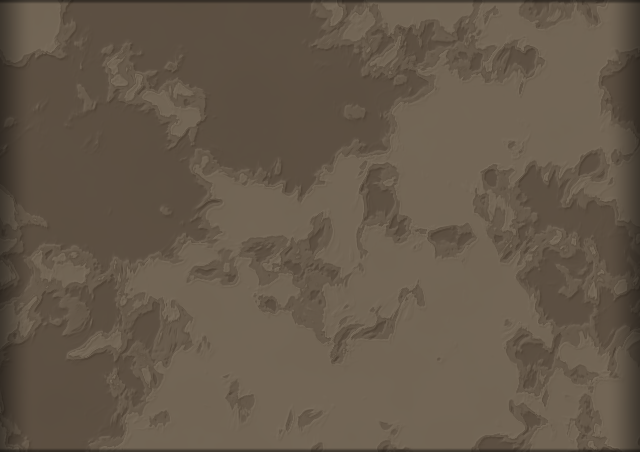
Write a Shadertoy shader that draws this texture.

```glsl
const vec3 LIGHT_PLATE = vec3(0.445, 0.395, 0.332);
const vec3 MID_CRUST   = vec3(0.402, 0.352, 0.294);
const vec3 DARK_BASE   = vec3(0.360, 0.310, 0.257);
const float LIGHT_LEVEL = 0.532;
const float DARK_LEVEL  = 0.447;
const float EDGE_SOFT   = 0.019;
const float PATCH_SCALE = 4.6;
const float FLAKE_SCALE = 13.0;
const float GRAIN_SCALE = 52.0;
const float FLAKE_WEIGHT = 0.42;
const float GRAIN_WEIGHT = 0.09;
const float CRUST_GRAIN  = 0.24;
const float RELIEF      = 0.036;
const float RIM_DEPTH   = 0.034;
const float SIDE_FADE   = 0.075;
const float BORDER      = 0.007;
const vec2 SHADE_CENTER = vec2(0.36, 0.68);
const vec2 RELIEF_STEP  = vec2(-0.0028, 0.0034);

float hash(vec2 p) {
    vec3 q = fract(vec3(p.xyx) * 0.1031);
    q += dot(q, q.yzx + 33.33);
    return fract((q.x + q.y) * q.z);
}

float noise(vec2 p) {
    vec2 i = floor(p), f = fract(p);
    f = f * f * (3.0 - 2.0 * f);
    return mix(mix(hash(i), hash(i + vec2(1, 0)), f.x),
               mix(hash(i + vec2(0, 1)), hash(i + vec2(1, 1)), f.x), f.y);
}

float fbm(vec2 p) {
    float sum = 0.0, amp = 0.5;
    for (int i = 0; i < 4; i++) {
        sum += amp * noise(p);
        p = mat2(0.8, 0.6, -0.6, 0.8) * p * 2.03 + 11.7;
        amp *= 0.5;
    }
    return sum / 0.9375;
}

// Bends the plane so that flakes and streaks curl
vec2 curlWarp(vec2 p) {
    vec2 broad = vec2(fbm(p * 5.0 + 3.1), fbm(p * 5.0 + 47.3)) - 0.5;
    vec2 small = vec2(noise(p * 21.0 + 8.0), noise(p * 21.0 + 71.0)) - 0.5;
    return p + 0.10 * broad + 0.020 * small;
}

// Fine streaks, longer along a steep diagonal
float streaks(vec2 q) {
    vec2 along = mat2(0.88, 0.47, -0.47, 0.88) * q;
    return fbm(along * GRAIN_SCALE * vec2(1.0, 0.55));
}

// Crust around the two levels is broken and embossed
float crustZone(float field) {
    return smoothstep(DARK_LEVEL - 0.07, DARK_LEVEL + 0.02, field)
         * (1.0 - smoothstep(LIGHT_LEVEL, LIGHT_LEVEL + 0.06, field));
}

// Peeling height: x is the patch field, y the streak grain
vec2 surface(vec2 p) {
    vec2 q = curlWarp(p);
    float grain = streaks(q);
    float flake = fbm(q * FLAKE_SCALE + 29.0);
    vec2 d = (p - SHADE_CENTER) * 2.0;
    float bias = 0.045 - 0.13 * exp(-dot(d, d));
    float field = fbm(q * PATCH_SCALE + 5.4) + bias;
    field += FLAKE_WEIGHT * (flake - 0.5);
    field += (GRAIN_WEIGHT + CRUST_GRAIN * crustZone(field)) * (grain - 0.5);
    return vec2(field, grain);
}

float stepUp(float level, float field) {
    return smoothstep(level - EDGE_SOFT, level + EDGE_SOFT, field);
}

float relief(vec2 s) {
    return 0.5 * stepUp(DARK_LEVEL, s.x) + 0.6 * stepUp(LIGHT_LEVEL, s.x)
         + 1.6 * crustZone(s.x) * s.y;
}

// Dark side fades and thin lines at top and bottom
float frame(vec2 p, float aspect) {
    float side = min(p.x, aspect - p.x);
    float end = min(p.y, 1.0 - p.y);
    float fade = mix(0.46, 1.0, smoothstep(-0.026, SIDE_FADE, side));
    return fade * mix(0.58, 1.0, smoothstep(0.2 * BORDER, 1.4 * BORDER, end));
}

void mainImage(out vec4 fragColor, in vec2 fragCoord) {
    vec2 p = fragCoord / iResolution.y;
    float aspect = iResolution.x / iResolution.y;
    vec2 s = surface(p);

    // Three flat tones
    vec3 color = mix(DARK_BASE, MID_CRUST, stepUp(DARK_LEVEL, s.x));
    color = mix(color, LIGHT_PLATE, stepUp(LIGHT_LEVEL, s.x));

    // Lit slopes, shaded plate rims and faint mottling
    float slope = relief(s) - relief(surface(p + RELIEF_STEP));
    float rim = (s.x - LIGHT_LEVEL + 0.014) / 0.016;
    float shade = RELIEF * clamp(slope, -1.2, 0.8);
    shade -= RIM_DEPTH * exp(-rim * rim) * smoothstep(0.35, 0.65, s.y);
    shade += 0.03 * crustZone(s.x) * (s.y - 0.5);
    shade += 0.012 * (fbm(p * 9.0 + 90.0) - 0.5);

    color = (color + shade) * frame(p, aspect);
    fragColor = vec4(color, 1.0);
}
```
